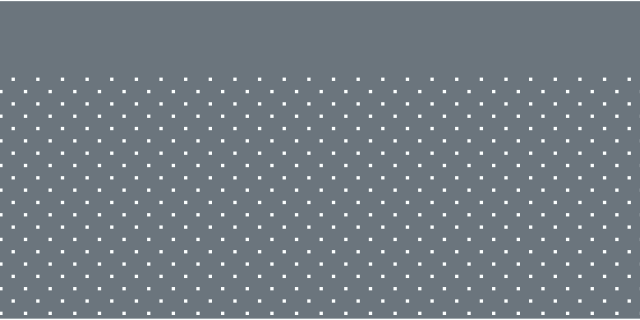
Reproduce this pattern procedurally as a Shadertoy shader.

```glsl
// Small pale squares in staggered rows on slate grey, under a plain band,
// with a thin pale rule along the top and bottom edges.
// Rows come from rounding, columns from fract; edges use pixel coverage.

#define SLATE vec3(0.42, 0.46, 0.49)
#define PALE vec3(0.99, 1.0, 1.0)
#define STEP 0.0385               // row spacing, half the column pitch
#define ROWS 20.0
#define FIRST_DOT vec2(0.0028, 0.0208)
#define DOT_SIZE 0.0104
#define TOP_RULE 0.0036
#define BOTTOM_RULE 0.0042

// Share of a pixel lying inside a span, from the signed depth within it
float coverage(float depth, float pixel) {
    return clamp(depth / pixel + 0.5, 0.0, 1.0);
}

// Staggered squares, limited to the rows that are filled
float dots(vec2 p, float pixel) {
    vec2 q = p - FIRST_DOT;
    float row = clamp(floor(q.y / STEP + 0.5), 0.0, ROWS - 1.0);
    float pitch = 2.0 * STEP;
    float column = (q.x - mod(row, 2.0) * STEP) / pitch;
    vec2 offset = vec2((fract(column + 0.5) - 0.5) * pitch, q.y - row * STEP);
    vec2 depth = 0.5 * DOT_SIZE - abs(offset);
    return coverage(depth.x, pixel) * coverage(depth.y, pixel);
}

// Thin rules along both horizontal edges
float rules(float y, float pixel) {
    return max(coverage(y - 1.0 + TOP_RULE, pixel),
               coverage(BOTTOM_RULE - y, pixel));
}

void mainImage(out vec4 fragColor, in vec2 fragCoord) {
    float pixel = 1.0 / iResolution.y;
    vec2 p = fragCoord * pixel;
    float ink = max(dots(p, pixel), rules(p.y, pixel));
    fragColor = vec4(mix(SLATE, PALE, ink), 1.0);
}
```
